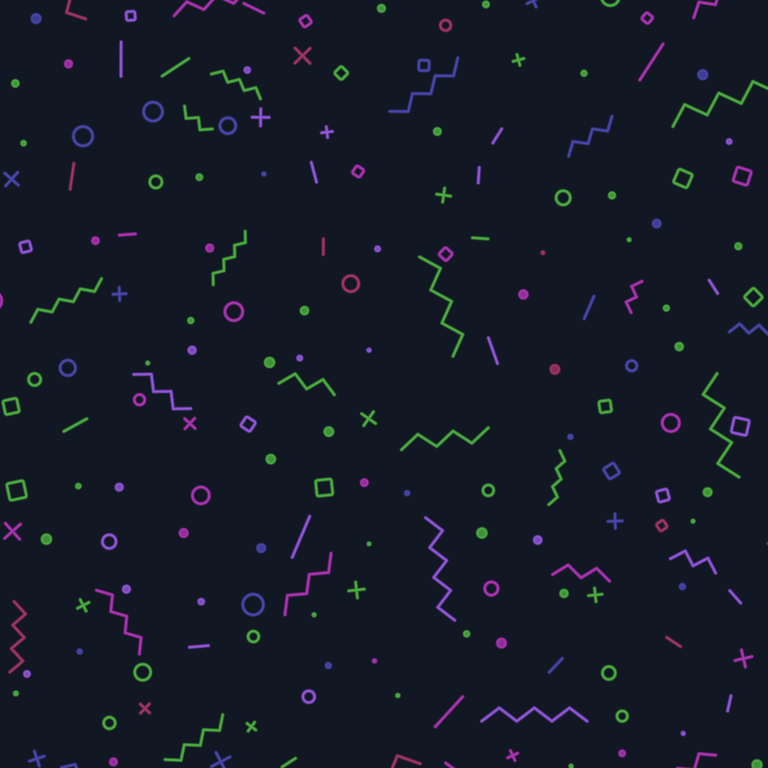
Give the GLSL for this pattern, as a WebGL 1 fragment shader.

```glsl
precision highp float;
// Scattered neon confetti on a dark night ground: zigzags, dots, rings, squares,
// crosses and dashes. Two jittered grids with shifted rows place the parts, all
// drawn as signed distances; small parts give way where a zigzag is too close.

uniform vec2 u_resolution;

const vec3 GROUND  = vec3(0.070, 0.090, 0.140);
const vec3 GREEN   = vec3(0.300, 0.700, 0.245);
const vec3 VIOLET  = vec3(0.590, 0.340, 0.880);
const vec3 MAGENTA = vec3(0.700, 0.200, 0.720);
const vec3 BLUE    = vec3(0.290, 0.280, 0.690);
const vec3 ROSE    = vec3(0.650, 0.205, 0.410);

const float ZIGZAG_CELLS = 5.0;    // zigzags per side
const float ZIGZAG_SHARE = 0.90;   // share of filled zigzag cells
const float SMALL_CELLS  = 13.0;   // small parts per side
const float HALF_STROKE  = 0.0019;
const float SOFTNESS     = 0.0017; // half width of the edge blend
const float CLEARANCE    = 0.009;  // gap between small parts and zigzags
const float DOT_CORE     = 0.78;   // opacity inside the dot rim
const float PI           = 3.14159265;

float hash(vec2 id, float salt) {
  vec3 q = fract(vec3(id.xyx + salt * 1.37) * vec3(0.1031, 0.1130, 0.0973));
  q += dot(q, q.yzx + 33.33);
  return fract((q.x + q.y) * q.z);
}

vec2 rotate(vec2 p, float angle) {
  float c = cos(angle), s = sin(angle);
  return vec2(c * p.x + s * p.y, c * p.y - s * p.x);
}

float segment(vec2 p, vec2 a, vec2 b) {
  vec2 ab = b - a;
  return length(p - a - ab * clamp(dot(p - a, ab) / dot(ab, ab), 0.0, 1.0));
}

float roundedBox(vec2 p, float halfSide, float corner) {
  vec2 q = abs(p) - halfSide + corner;
  return length(max(q, 0.0)) + min(max(q.x, q.y), 0.0) - corner;
}

// Each row of a grid slides sideways by its own amount.
float rowShift(float row, float salt) { return hash(vec2(row, 7.0), salt); }

vec3 pickColour(float h) {
  if (h < 0.37) return GREEN;
  if (h < 0.57) return VIOLET;
  if (h < 0.74) return MAGENTA;
  if (h < 0.88) return BLUE;
  return ROSE;
}

float zigzag(vec2 p, float stepLength, float count, float amplitude) {
  float start = -0.5 * stepLength * count;
  float i = clamp(floor((p.x - start) / stepLength), 0.0, count - 1.0);
  float side = 2.0 * mod(i, 2.0) - 1.0;
  vec2 a = vec2(start + i * stepLength, side * amplitude);
  return segment(p, a, a + vec2(stepLength, -2.0 * side * amplitude));
}

// x: distance to the nearest zigzag line, y: its colour seed.
vec2 zigzagField(vec2 p) {
  vec2 nearest = vec2(1.0, 0.0);
  vec2 g = p * ZIGZAG_CELLS + vec2(0.0, 0.35);
  for (int j = -1; j <= 1; j++) {
    float row = floor(g.y) + float(j);
    float shift = rowShift(row, 3.0);
    for (int i = -1; i <= 1; i++) {
      vec2 id = vec2(floor(g.x + shift) + float(i), row);
      if (hash(id, 11.0) > ZIGZAG_SHARE) continue;
      float stepLength = mix(0.0105, 0.0235, hash(id, 12.0));
      float count = floor(4.0 + 4.0 * hash(id, 13.0));
      float amplitude = stepLength * mix(0.36, 0.52, hash(id, 14.0));
      float room = 0.012 + max(0.0, 0.5 / ZIGZAG_CELLS - 0.5 * stepLength * count);
      vec2 jitter = vec2(hash(id, 15.0), hash(id, 16.0)) * 2.0 - 1.0;
      vec2 local = (g + vec2(shift, 0.0) - id - 0.5) / ZIGZAG_CELLS - jitter * room;
      float d = zigzag(rotate(local, 2.0 * PI * hash(id, 17.0)), stepLength, count, amplitude);
      if (d < nearest.x) nearest = vec2(d, hash(id, 18.0));
    }
  }
  return nearest;
}

float cover(float d) {
  float edge = max(SOFTNESS, 0.75 / min(u_resolution.x, u_resolution.y));
  return 1.0 - smoothstep(-edge, edge, d);
}

// rgb: colour, a: opacity of the small part in this cell.
vec4 smallPart(vec2 p) {
  vec2 g = p * SMALL_CELLS + vec2(0.0, 0.6);
  g.x += rowShift(floor(g.y), 5.0);
  vec2 id = floor(g);
  float kind = hash(id, 21.0);
  float size = hash(id, 22.0);
  bool dash = kind > 0.85;
  float extent = dash ? mix(0.010, 0.030, size * size) : mix(0.0066, 0.0142, size * sqrt(size));
  if (kind < 0.41) extent = mix(0.0030, 0.0075, size);

  float room = max(0.0, 0.5 / SMALL_CELLS - extent - 0.005);
  vec2 centre = (vec2(hash(id, 23.0), hash(id, 24.0)) * 2.0 - 1.0) * room;
  vec2 local = (g - id - 0.5) / SMALL_CELLS - centre;
  if (zigzagField(p - local).x < extent + CLEARANCE) return vec4(0.0);

  vec2 q = rotate(local, 2.0 * PI * hash(id, 25.0));
  vec3 colour = pickColour(hash(id, 26.0));
  float line;
  if (kind < 0.41) { // dot with a brighter rim
    float d = length(q) - extent;
    return vec4(colour, cover(d) * mix(1.0, DOT_CORE, cover(d + 0.0025)));
  }
  if (kind < 0.55) line = abs(length(q) - extent);
  else if (kind < 0.69) line = abs(roundedBox(q, extent * 0.82, 0.0025));
  else if (!dash) line = min(segment(q, vec2(-extent, 0.0), vec2(extent, 0.0)),
                             segment(q, vec2(0.0, -extent), vec2(0.0, extent)));
  else line = segment(q, vec2(-extent, 0.0), vec2(extent, 0.0));
  return vec4(colour, cover(line - HALF_STROKE));
}

void main() {
  vec2 p = gl_FragCoord.xy / min(u_resolution.x, u_resolution.y) + 2.0;
  vec4 part = smallPart(p);
  vec2 line = zigzagField(p);
  vec3 colour = mix(GROUND, part.rgb, part.a);
  colour = mix(colour, pickColour(line.y), cover(line.x - HALF_STROKE));
  gl_FragColor = vec4(colour, 1.0);
}
```
